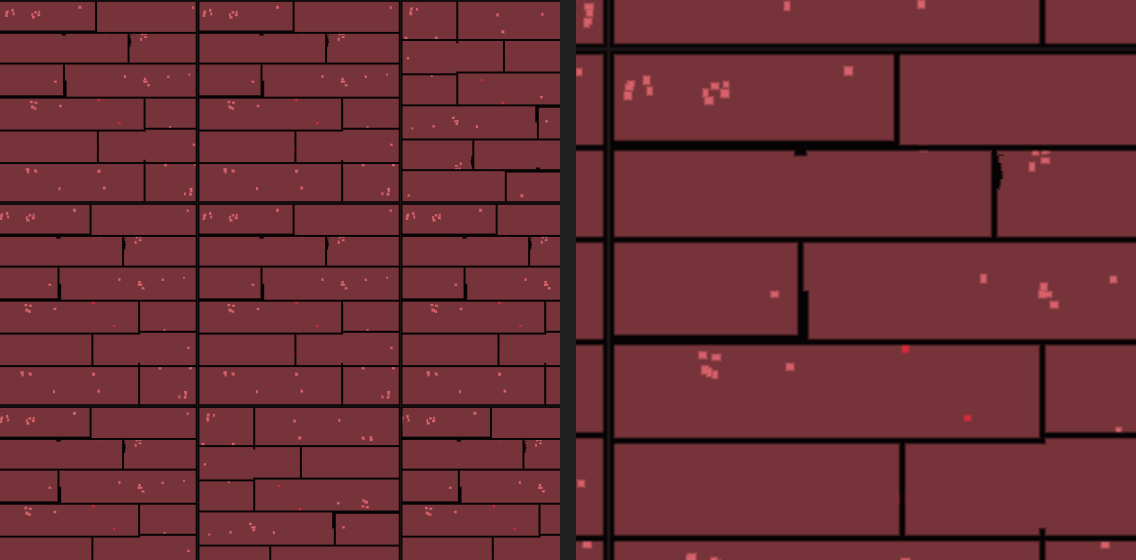
Left, the full canvas; right, a detail of the centre.
This texture is drawn by a WebGL 2 fragment shader. Its source:

```glsl
#version 300 es
precision highp float;
// Dark red brick panels with black joints, worn edges and pink and red flecks.

uniform vec2 u_resolution;
out vec4 fragColor;

const vec3 BRICK  = vec3(0.463, 0.200, 0.222);
const vec3 MORTAR = vec3(0.025, 0.012, 0.015);
const vec3 GROOVE = vec3(0.130, 0.095, 0.100);
const vec3 PINK   = vec3(0.880, 0.400, 0.440);
const vec3 RED    = vec3(0.880, 0.160, 0.220);

const float REPEATS = 2.758;     // panels across and down
const float PANEL_SHIFT = 0.027; // part of the first panel cut off at the left
const float LINE = 0.0048;       // half width of a joint
const float FRAME = 0.0090;      // half width of the line around a panel
const int COURSES = 6;
const float LEDGE[7] = float[7](0.0, 0.162, 0.313, 0.481, 0.643, 0.803, 1.0);
const float JOINT[6] = float[6](0.473, 0.633, 0.315, 0.712, 0.482, 0.712);

float hash(vec2 p) {
    vec3 q = fract(p.xyx * vec3(0.1031, 0.1030, 0.0973));
    q += dot(q, q.yzx + 33.33);
    return fract((q.x + q.y) * q.z);
}

vec2 hash2(vec2 p) {
    return vec2(hash(p), hash(p + 47.3));
}

// Signed distance to the box between two corners.
float box(vec2 p, vec2 low, vec2 high) {
    vec2 d = abs(p - 0.5 * (low + high)) - 0.5 * (high - low);
    return length(max(d, 0.0)) + min(max(d.x, d.y), 0.0);
}

float cover(float dist, float soft) {
    return clamp(0.5 - dist / soft, 0.0, 1.0);
}

// Distance to the joints of one panel, y running down.
float joints(vec2 p) {
    float d = 1.0;
    for (int i = 0; i < COURSES; i++) {
        float top = LEDGE[i], bottom = LEDGE[i + 1], x = JOINT[i];
        float overshoot = i == 5 ? 0.016 : 0.0;
        float lift = i == 3 ? 0.009 : 0.0;
        float heavy = (i == 0 || i == 2) ? 0.007 : 0.0;
        d = min(d, box(p, vec2(x - LINE, top - overshoot), vec2(x + LINE, bottom)));
        d = min(d, box(p, vec2(-0.1, bottom - LINE - heavy), vec2(x + LINE, bottom + LINE)));
        d = min(d, box(p, vec2(x - LINE, bottom - LINE - lift), vec2(1.1, bottom + LINE - lift)));
    }
    return d;
}

// Distance to the broken edges that widen a few joints.
float wear(vec2 p) {
    float middle = 0.5 * (LEDGE[2] + LEDGE[3]);
    float d = box(p, vec2(JOINT[2], middle), vec2(JOINT[2] + 0.013, LEDGE[3]));
    d = min(d, box(p, vec2(JOINT[2] - 0.010, LEDGE[1]), vec2(JOINT[2] + 0.010, LEDGE[1] + 0.013)));
    float bite = 0.006 + 0.010 * hash(vec2(floor(p.y * 80.0), 5.0));
    return min(d, box(p, vec2(JOINT[1], LEDGE[1] + 0.012), vec2(JOINT[1] + bite, LEDGE[1] + 0.068)));
}

// Distance to flecks: each used cell holds a lone fleck or a small clump.
float flecks(vec2 p, float cells) {
    vec2 id = floor(p * cells);
    if (hash(id + 11.0) > 0.34) return 1.0;
    vec2 center = (id + 0.3 + 0.4 * hash2(id + 3.0)) / cells;
    int count = hash(id + 29.0) < 0.30 ? 5 : 1;
    float d = 1.0;
    for (int i = 0; i < count; i++) {
        vec2 seed = id + 7.0 * float(i);
        vec2 spread = (hash2(seed + 61.0) - 0.5) * vec2(0.046, 0.034);
        vec2 size = 0.0045 + 0.0030 * hash2(seed + 83.0);
        vec2 at = center + (count > 1 ? spread : vec2(0.0));
        d = min(d, box(p, at - size, at + size));
    }
    return d;
}

// Panel coordinates: some panels are turned half round, some slide sideways.
vec2 placePanel(vec2 local, vec2 id) {
    float kind = 2.0 * id.x + id.y;
    if (kind == 4.0) return vec2(0.991, 1.0) - local;
    float slide = kind == 0.0 ? -0.027 : (kind == 6.0 ? 0.028 : 0.0);
    return local + vec2(slide, 0.0);
}

void main() {
    vec2 uv = gl_FragCoord.xy / u_resolution;
    vec2 grid = vec2(uv.x, 1.0 - uv.y) * REPEATS + vec2(PANEL_SHIFT, 0.0);
    float soft = max(REPEATS / min(u_resolution.x, u_resolution.y), 0.005);
    vec2 local = fract(grid);
    vec2 panel = placePanel(local, floor(grid));

    // Flecks on the brick face, red around the middle right.
    float redZone = 1.0 - smoothstep(0.19, 0.21, distance(panel, vec2(0.60, 0.64)));
    vec3 color = mix(BRICK, mix(PINK, RED, redZone), 0.9 * cover(flecks(panel, 9.0), soft));

    // Joints and their worn edges.
    color = mix(color, MORTAR, cover(min(joints(panel), wear(panel)), soft));

    // Double line around each panel with a paler groove inside.
    vec2 edge = min(local, 1.0 - local);
    float frame = min(edge.x, edge.y);
    color = mix(color, MORTAR, cover(frame - FRAME, soft));
    color = mix(color, GROOVE, cover(frame - 0.0022, soft));

    fragColor = vec4(color, 1.0);
}
```
